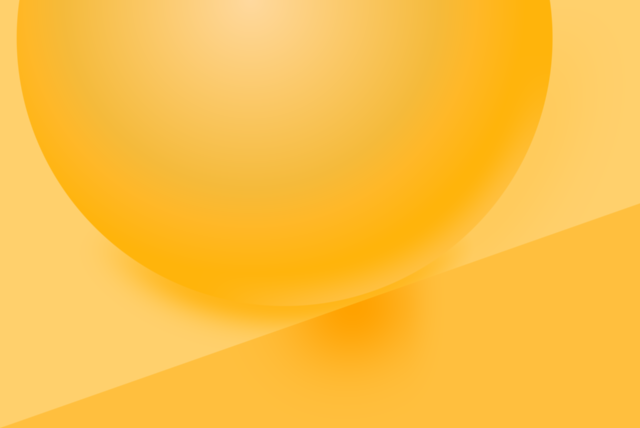
A WebGL 2 fragment shader for this background:

```glsl
#version 300 es
precision highp float;

uniform vec2 u_resolution;
out vec4 outColor;

// Layout, in units of the canvas height
const vec2 BALL_CENTER = vec2(0.665, 0.911);
const float BALL_RADIUS = 0.626;
const vec2 HIGHLIGHT = vec2(0.586, 1.0);
const float FLOOR_SLOPE = 0.351;
const vec2 CONTACT = vec2(0.825, 0.282);
const vec2 CONTACT_SIZE = vec2(0.15, 0.135);
const float SHADOW_WIDTH = 0.055;
const float HALO_WIDTH = 0.11;

// Light directions around the ball
const vec2 RIM_DIR = vec2(0.55, -0.835);
const vec2 SHADOW_DIR = vec2(0.03, -1.0);
const vec2 HALO_DIR = vec2(0.85, -0.527);

// Colours
const vec3 WALL = vec3(1.0, 0.815, 0.425);
const vec3 FLOOR = vec3(1.0, 0.75, 0.245);
const vec3 WALL_SHADOW = vec3(1.0, 0.715, 0.1);
const vec3 FLOOR_SHADOW = vec3(1.0, 0.635, 0.0);
const vec3 RIM = vec3(1.0, 0.755, 0.26);

// Ball gradient, from the highlight outwards
const int STOPS = 5;
const float STOP_AT[STOPS] = float[](0.0, 0.22, 0.44, 0.53, 0.64);
const vec3 STOP_COLOR[STOPS] = vec3[](
  vec3(1.0, 0.85, 0.62),
  vec3(0.985, 0.79, 0.42),
  vec3(0.96, 0.73, 0.23),
  vec3(1.0, 0.72, 0.155),
  vec3(1.0, 0.705, 0.045)
);

float gaussian(float x) {
  return exp(-x * x);
}

vec3 ballColor(vec2 p, vec2 normal, float radius) {
  float reach = distance(p, HIGHLIGHT);
  vec3 color = STOP_COLOR[0];
  for (int i = 1; i < STOPS; i++) {
    float t = clamp((reach - STOP_AT[i - 1]) / (STOP_AT[i] - STOP_AT[i - 1]), 0.0, 1.0);
    color = mix(color, STOP_COLOR[i], t);
  }
  // Bounced light along the lower right rim
  float rim = smoothstep(0.86, 1.02, radius / BALL_RADIUS);
  rim *= smoothstep(0.6, 0.98, dot(normal, RIM_DIR));
  return mix(color, RIM, rim);
}

vec3 wallColor(vec2 normal, float gap) {
  float halo = 0.2 * gaussian(gap / HALO_WIDTH);
  halo *= smoothstep(0.75, 1.0, dot(normal, HALO_DIR));
  float shadow = gaussian(gap / SHADOW_WIDTH);
  shadow *= smoothstep(0.66, 0.97, dot(normal, SHADOW_DIR));
  return mix(WALL, WALL_SHADOW, max(halo, shadow));
}

vec3 floorColor(vec2 p) {
  // Contact shadow in axes aligned with the floor edge
  vec2 along = normalize(vec2(1.0, FLOOR_SLOPE));
  vec2 offset = p - CONTACT;
  vec2 q = vec2(dot(offset, along), dot(offset, vec2(-along.y, along.x)));
  float shadow = gaussian(length(q / CONTACT_SIZE));
  // The shadow ends more abruptly on its right side
  shadow *= 1.0 - smoothstep(0.12, 0.24, offset.x);
  return mix(FLOOR, FLOOR_SHADOW, shadow);
}

void main() {
  vec2 p = gl_FragCoord.xy / u_resolution.y;
  float pixel = 1.0 / u_resolution.y;

  vec2 fromBall = p - BALL_CENTER;
  float radius = length(fromBall);
  vec2 normal = fromBall / max(radius, 1e-4);
  float gap = radius - BALL_RADIUS;
  float floorEdge = (p.y - FLOOR_SLOPE * p.x) / length(vec2(1.0, FLOOR_SLOPE));

  // Wall, then floor, then ball
  vec3 color = wallColor(normal, max(gap, 0.0));
  color = mix(floorColor(p), color, smoothstep(-pixel, pixel, floorEdge));
  color = mix(ballColor(p, normal, radius), color, smoothstep(-pixel, pixel, gap));

  outColor = vec4(color, 1.0);
}
```
